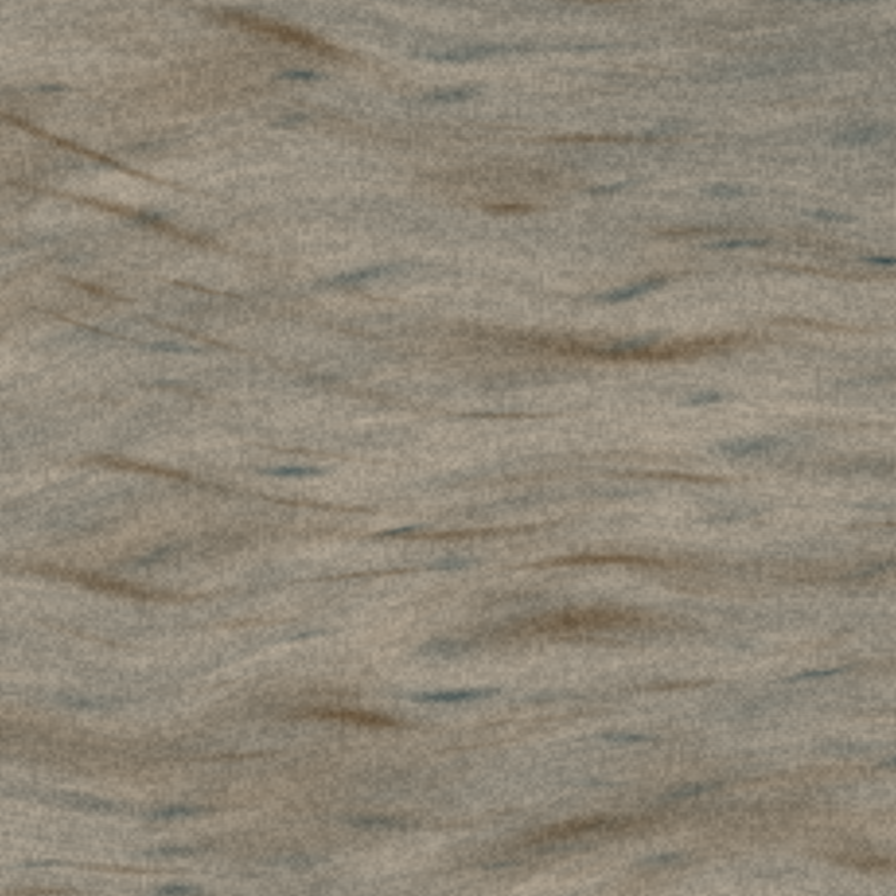
Write a Shadertoy shader that draws this texture.

```glsl
#define PALE vec3(0.655, 0.612, 0.545)
#define GREY vec3(0.515, 0.500, 0.455)
#define BROWN vec3(0.375, 0.295, 0.195)
#define TEAL vec3(0.255, 0.315, 0.315)
#define TEAL_CELLS vec2(7.0, 15.0)
#define BROWN_CELLS vec2(3.6, 9.0)
#define FIBRE_SCALE vec2(7.0, 42.0)
#define GRAIN_SCALE 230.0
#define GRAIN_AMOUNT 0.085

float hash(vec2 p) {
    vec3 q = fract(p.xyx * vec3(0.1031, 0.1030, 0.0973));
    q += dot(q, q.yzx + 33.33);
    return fract((q.x + q.y) * q.z);
}

float noise(vec2 p) {
    vec2 i = floor(p), f = fract(p);
    f = f * f * (3.0 - 2.0 * f);
    vec2 e = vec2(0.0, 1.0);
    return mix(mix(hash(i), hash(i + e.yx), f.x),
               mix(hash(i + e.xy), hash(i + e.yy), f.x), f.y);
}

float fbm(vec2 p) {
    float sum = 0.0, amp = 0.5;
    for (int i = 0; i < 4; i++) {
        sum += amp * noise(p);
        p = p * 1.9 + 17.3;
        amp *= 0.55;
    }
    return sum / 1.01;
}

// Scattered tapered strokes, one at most per cell
float strokes(vec2 uv, vec2 cells, vec2 size, float slope, float spread, float share, float seed) {
    float ink = 0.0;
    vec2 home = floor(uv * cells);
    for (int y = -2; y <= 2; y++) {
        for (int x = -1; x <= 1; x++) {
            vec2 cell = home + vec2(x, y);
            vec2 key = cell + seed;
            if (hash(key + 91.7) > share) continue;
            vec2 jitter = vec2(hash(key + 13.1), hash(key + 47.9));
            vec2 d = uv - (cell + 0.15 + 0.7 * jitter) / cells;
            d.y -= d.x * (slope + spread * (hash(key + 5.3) - 0.5));
            d.y -= 0.12 * size.y * sin(d.x / size.x * 3.0 + 6.0 * jitter.x);
            d /= size * mix(vec2(0.6), vec2(1.25), vec2(hash(key + 71.3), hash(key + 29.5)));
            float taper = 1.0 + 0.35 * d.x * d.x;
            float strength = mix(0.25, 1.0, pow(hash(key + 63.7), 1.7));
            ink = max(ink, strength * exp(-d.x * d.x - d.y * d.y * taper));
        }
    }
    return ink;
}

void mainImage(out vec4 fragColor, in vec2 fragCoord) {
    vec2 uv = fragCoord / iResolution.xy;

    // Lay of the hair: falling at the upper left, level elsewhere
    float fall = (1.0 - smoothstep(0.25, 0.85, uv.x)) * smoothstep(0.3, 0.75, uv.y);
    vec2 warp = vec2(noise(uv * 4.0 + 3.0), noise(uv * vec2(6.0, 9.0) + 8.0)) - 0.5;
    vec2 p = uv + warp * vec2(0.06, 0.035);
    vec2 lean = vec2(p.x, p.y - 0.09 * p.x + 0.035 * sin(p.x * 5.0 + p.y * 4.0));

    // Pale and grey fibres
    float fibre = fbm(lean * FIBRE_SCALE);
    float fine = fbm(lean * FIBRE_SCALE * vec2(2.0, 2.7) + 40.0);
    float broad = fbm(uv * vec2(2.5, 5.0) + 21.0);
    float tone = 0.56 + 1.1 * (fibre - 0.5) + 0.65 * (fine - 0.5) + 0.7 * (broad - 0.5);
    tone -= 0.28 * smoothstep(0.35, 1.0, uv.x) * smoothstep(0.45, 0.9, uv.y);
    vec3 color = mix(GREY, PALE, clamp(tone, 0.0, 1.15));

    // Feathered edges shared by the dark strokes
    float feather = 0.65 + 0.7 * fine;
    vec2 ragged = p + vec2(0.0, 0.008 * (fibre - 0.5));

    // Brown undercoat: soft haze and long streaks
    float haze = smoothstep(0.48, 0.78, fbm(lean * vec2(3.5, 15.0) + 60.0));
    float streak = strokes(ragged, BROWN_CELLS, vec2(0.105, 0.011), 0.03 - 0.38 * fall, 0.16, 0.72, 7.0);
    float wisps = strokes(ragged, BROWN_CELLS * 1.7, vec2(0.065, 0.006), 0.02 - 0.3 * fall, 0.2, 0.5, 119.0);
    float brown = max(streak * 0.72, wisps * 0.5) * feather + 0.27 * haze;
    color = mix(color, BROWN, clamp(brown, 0.0, 0.85));

    // Teal shadows between tufts, with a faint wider halo
    float dash = strokes(ragged, TEAL_CELLS, vec2(0.041, 0.0085), 0.10, 0.28, 0.5, 211.0);
    float halo = strokes(p, TEAL_CELLS * 0.8, vec2(0.06, 0.014), 0.12, 0.25, 0.5, 307.0);
    float teal = dash * 0.85 * feather + 0.2 * halo * feather;
    color = mix(color, TEAL, clamp(teal, 0.0, 0.92));

    // Fine grain
    float grain = noise(uv * GRAIN_SCALE) + 0.6 * noise(uv * GRAIN_SCALE * 0.57 + 9.0) - 0.8;
    color += GRAIN_AMOUNT * grain * vec3(1.0, 0.97, 0.92);
    fragColor = vec4(clamp(color, 0.0, 1.0), 1.0);
}
```
